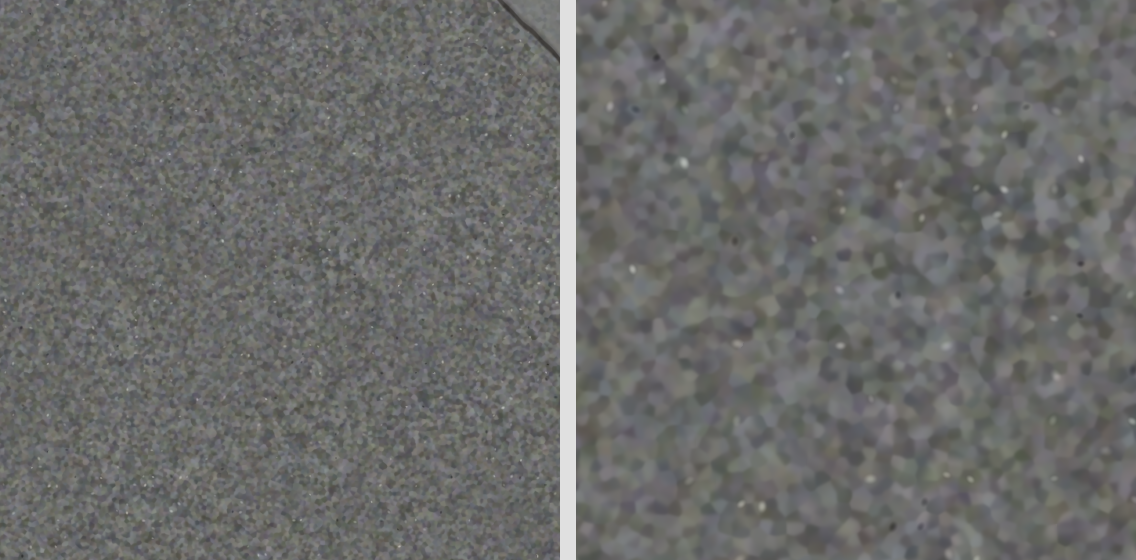
Left, the full canvas; right, a detail of the centre.
A WebGL 2 fragment shader for this texture:

```glsl
#version 300 es
precision highp float;
// Fine grey stone paving with tinted grain, pale flecks and a dark joint at one corner.

#define FINE_CELLS 155.0
#define COARSE_CELLS 84.0
#define FLECK_CELLS 64.0
#define FINE_CONTRAST 0.080
#define COARSE_CONTRAST 0.042
#define TINT_STRENGTH 0.040
#define FLECK_SHARE 0.11
#define FLECK_GAIN 0.24
#define STONE_COLOR vec3(0.412, 0.414, 0.408)
#define SLAB_COLOR vec3(0.470, 0.475, 0.472)
#define JOINT_COLOR vec3(0.215, 0.205, 0.195)
#define JOINT_WIDTH 0.0042

uniform vec2 u_resolution;
out vec4 fragColor;

vec3 hash3(vec2 p) {
    vec3 q = fract(p.xyx * vec3(0.1031, 0.1030, 0.0973));
    q += dot(q, q.yxz + 33.33);
    return fract((q.xxy + q.yzz) * q.zyx);
}

// Cellular noise: scattered grains with random values, blended softly, each in -1..1.
vec3 grains(vec2 p, float sharpness) {
    vec2 cell = floor(p);
    vec3 total = vec3(0.0);
    float weightSum = 0.0;
    for (int y = -1; y <= 1; y++) {
        for (int x = -1; x <= 1; x++) {
            vec2 id = cell + vec2(x, y);
            vec2 offset = id + hash3(id + 71.0).xy - p;
            float weight = exp(-sharpness * dot(offset, offset));
            total += weight * (2.0 * hash3(id + 13.0) - 1.0);
            weightSum += weight;
        }
    }
    return total / max(weightSum, 1e-4);
}

// Broad, faint mottling from layered sines, about -1..1.
float mottling(vec2 p) {
    float sum = 0.0;
    float amplitude = 0.5;
    for (int i = 0; i < 4; i++) {
        sum += amplitude * sin(p.x + 1.7 * sin(p.y * 0.8 + float(i))) * cos(p.y + 0.6 * p.x);
        p = mat2(0.8, 0.6, -0.6, 0.8) * p * 1.9 + 2.3;
        amplitude *= 0.65;
    }
    return sum;
}

// Sparse small flecks, one at most per cell: pale when positive, dark when negative.
float flecks(vec2 p, float share) {
    vec2 id = floor(p);
    vec3 place = hash3(id + 211.0);
    vec3 kind = hash3(id + 307.0);
    vec2 offset = fract(p) - mix(vec2(0.34), vec2(0.66), place.xy);
    float angle = 6.283 * place.z;
    vec2 along = vec2(cos(angle), sin(angle));
    vec2 turned = vec2(dot(offset, along), dot(offset, vec2(-along.y, along.x)) * 1.35);
    float spot = 1.0 - smoothstep(0.02, mix(0.20, 0.33, kind.y), length(turned));
    float tone = kind.z < 0.2 ? -0.5 : mix(0.35, 1.0, kind.z * kind.z);
    return spot * tone * step(kind.x, share);
}

void main() {
    vec2 uv = gl_FragCoord.xy / u_resolution;
    float patches = mottling(uv * 11.0);

    // Grain in brightness and in a blue-yellow and green-magenta tint
    vec3 fine = grains(uv * FINE_CELLS, 4.5);
    vec3 coarse = grains(uv * COARSE_CELLS + 40.0, 4.0);
    float contrast = 1.0 + 0.22 * patches;
    float light = (FINE_CONTRAST * fine.x + COARSE_CONTRAST * coarse.x) * contrast;
    vec2 tint = TINT_STRENGTH * (0.7 * coarse.yz + 0.5 * fine.yz);
    vec3 tintColor = tint.x * vec3(-0.35, -0.25, 0.80) + tint.y * vec3(-0.35, 0.30, -0.15);

    // Paving surface
    float fleck = flecks(uv * FLECK_CELLS, FLECK_SHARE * (1.0 + 0.9 * patches));
    vec3 color = STONE_COLOR + light + 0.010 * patches + tintColor;
    color += FLECK_GAIN * fleck * vec3(1.0, 1.0, 0.96);

    // Smoother slab beyond the diagonal joint
    float across = (uv.x + uv.y - 1.893) * 0.7071;
    across += 0.0013 * sin(uv.x * 63.0) + 0.0007 * sin(uv.x * 170.0);
    vec3 slab = SLAB_COLOR + 0.4 * light + 0.5 * tintColor;
    float edge = 0.0015 + 0.7 / u_resolution.y;
    color = mix(color, slab, smoothstep(-edge, edge, across));

    // Joint: a dark core with a soft shaded ledge
    float ledge = 1.0 - smoothstep(0.0, JOINT_WIDTH * 2.6, abs(across - 0.002));
    float core = 1.0 - smoothstep(JOINT_WIDTH * 0.4, JOINT_WIDTH + edge, abs(across));
    color = mix(color, JOINT_COLOR + 0.3 * light, max(0.4 * ledge, 0.85 * core));

    fragColor = vec4(clamp(color, 0.0, 1.0), 1.0);
}
```
